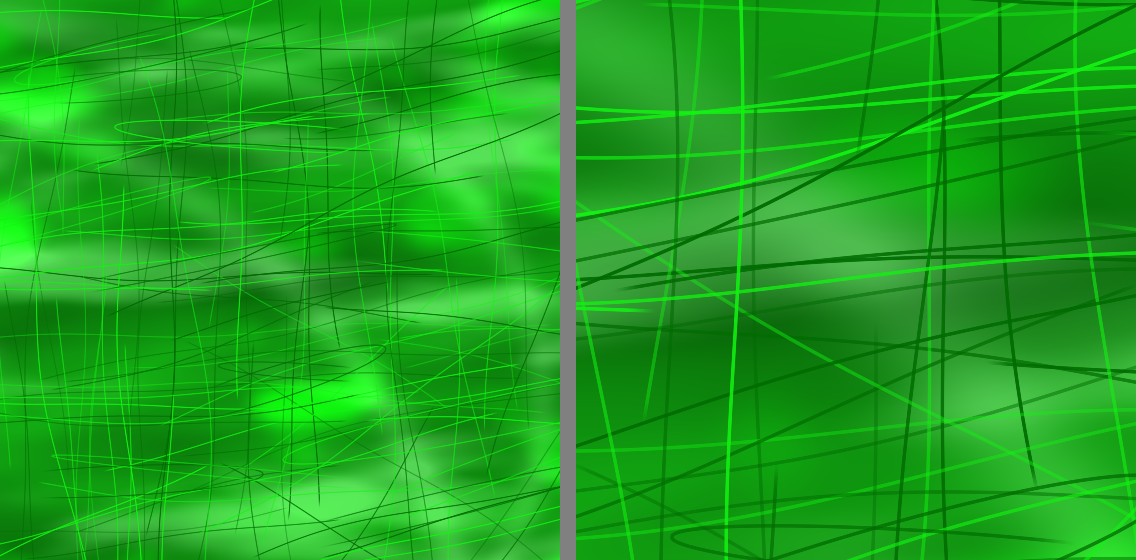
Left, the full canvas; right, a detail of the centre.
A Shadertoy shader for this background:

```glsl
#define STRAND_COUNT 120
#define LOOP_COUNT 14
#define LINE_WIDTH 0.0021
#define STREAK_TILT 0.13
#define STREAK_SCALE vec2(1.7, 6.5)
#define VEIL_STRENGTH 0.27
#define GLOW_STRENGTH 0.36
#define BASE_GREEN vec3(0.055, 0.57, 0.055)
#define BRIGHT_LINE vec3(0.07, 0.95, 0.07)
#define DARK_LINE vec3(0.0, 0.42, 0.0)

vec4 hash4(float n) {
    vec4 p = fract(n * vec4(0.1031, 0.1030, 0.0973, 0.1099));
    p += dot(p, p.wzxy + 33.33);
    return fract((p.xxyz + p.yzzw) * p.zywx);
}

vec2 rotate(vec2 p, float angle) {
    float c = cos(angle), s = sin(angle);
    return vec2(c * p.x + s * p.y, c * p.y - s * p.x);
}

float cornerSlope(vec2 cell, vec2 offset) {
    float angle = 6.2832 * hash4(dot(cell, vec2(17.3, 91.7)) + 541.0).x;
    return dot(vec2(cos(angle), sin(angle)), offset);
}

float gradientNoise(vec2 p) {
    vec2 i = floor(p), f = fract(p);
    vec2 u = f * f * f * (f * (f * 6.0 - 15.0) + 10.0);
    vec2 e = vec2(1.0, 0.0);
    float low = mix(cornerSlope(i, f), cornerSlope(i + e.xy, f - e.xy), u.x);
    float high = mix(cornerSlope(i + e.yx, f - e.yx), cornerSlope(i + e.xx, f - e.xx), u.x);
    return 1.5 * mix(low, high, u.y);
}

float fbm(vec2 p) {
    return 0.7 * gradientNoise(p) + 0.35 * gradientNoise(p * 1.9 + 7.3)
         + 0.14 * gradientNoise(p * 3.7 + 19.1);
}

// Soft pale band along a circle
float softArc(vec2 p, vec2 center, float radius, float width) {
    float d = (length(p - center) - radius) / width;
    return exp(-d * d);
}

float lineCoverage(float d, float pixel) {
    return 1.0 - smoothstep(-0.5, 0.5, (d - 0.5 * LINE_WIDTH) / pixel);
}

// Mostly level or upright, with some free diagonals
float strandAngle(vec4 h) {
    float spread = h.y + h.z - 1.0;
    if (h.x < 0.5) return STREAK_TILT + 0.32 * spread;
    if (h.x < 0.83) return 1.58 + 0.17 * spread;
    return 0.8 + 1.7 * spread;
}

// Long, gently bent line of finite length
float strand(vec2 p, vec4 shape, float pixel) {
    float halfLength = mix(0.2, 0.65, shape.x);
    float bend = 0.45 * (shape.y - 0.5);
    float y = p.y - bend * p.x * p.x - 0.007 * sin(p.x * 11.0 + shape.z * 6.2832);
    float d = abs(y) / sqrt(1.0 + 4.0 * bend * bend * p.x * p.x);
    return lineCoverage(d, pixel) * smoothstep(halfLength, halfLength - 0.02, abs(p.x));
}

// Narrow open ellipse that turns back like a hairpin
float hairpin(vec2 p, vec4 shape, float pixel) {
    vec2 radii = vec2(mix(0.1, 0.42, shape.x), mix(0.008, 0.04, shape.y));
    float k = length(p / radii);
    float slope = max(length(p / (radii * radii)), 0.001);
    float opening = smoothstep(-0.5, -0.3, p.x / radii.x);
    return lineCoverage(abs(k * (k - 1.0) / slope), pixel) * opening;
}

vec3 background(vec2 uv) {
    vec2 streak = rotate(uv, STREAK_TILT) * STREAK_SCALE;
    vec2 counterStreak = rotate(uv, -0.16) * STREAK_SCALE;
    float shade = fbm(streak + 3.7);
    float veil = smoothstep(-0.02, 0.6, fbm(streak + 31.4));
    veil += 0.7 * smoothstep(0.08, 0.65, fbm(counterStreak + 57.2));
    veil += 0.55 * softArc(uv, vec2(-0.35, -0.35), 1.21, 0.035);
    veil += 0.45 * softArc(uv, vec2(0.38, 0.28), 0.59, 0.03);
    float rim = smoothstep(0.38, 0.75, length(uv - 0.5));
    float glow = smoothstep(0.12, 0.65, fbm(uv * vec2(2.6, 4.2) + 83.0) + 0.3 * rim);
    vec3 color = BASE_GREEN + vec3(0.03, 0.2, 0.03) * shade;
    color += VEIL_STRENGTH * min(veil, 1.2) * vec3(0.85, 0.8, 0.85);
    color.g += GLOW_STRENGTH * glow;
    return color;
}

void mainImage(out vec4 fragColor, in vec2 fragCoord) {
    vec2 uv = fragCoord / iResolution.xy;
    float pixel = 1.0 / iResolution.y;
    vec3 color = background(uv);

    // Crossing strands, bright and dark
    for (int i = 0; i < STRAND_COUNT; i++) {
        vec4 place = hash4(float(i) * 3.17 + 11.0);
        vec4 shape = hash4(float(i) * 5.71 + 407.0);
        vec4 turn = hash4(float(i) * 7.39 + 823.0);
        vec2 p = rotate(uv - place.xy, strandAngle(turn));
        vec3 ink = place.z < 0.58 ? BRIGHT_LINE : DARK_LINE;
        float opacity = mix(0.35, 0.95, place.w);
        color = mix(color, ink, opacity * strand(p, shape, pixel));
    }

    // Scattered hairpin turns
    for (int i = 0; i < LOOP_COUNT; i++) {
        vec4 place = hash4(float(i) * 4.43 + 1291.0);
        vec4 shape = hash4(float(i) * 6.13 + 1733.0);
        vec2 p = rotate(uv - place.xy, STREAK_TILT + 0.5 * (shape.z - 0.5));
        p.x *= shape.w < 0.6 ? 1.0 : -1.0;
        vec3 ink = place.z < 0.7 ? BRIGHT_LINE : DARK_LINE;
        color = mix(color, ink, mix(0.5, 0.9, place.w) * hairpin(p, shape, pixel));
    }

    fragColor = vec4(clamp(color, 0.0, 1.0), 1.0);
}
```
